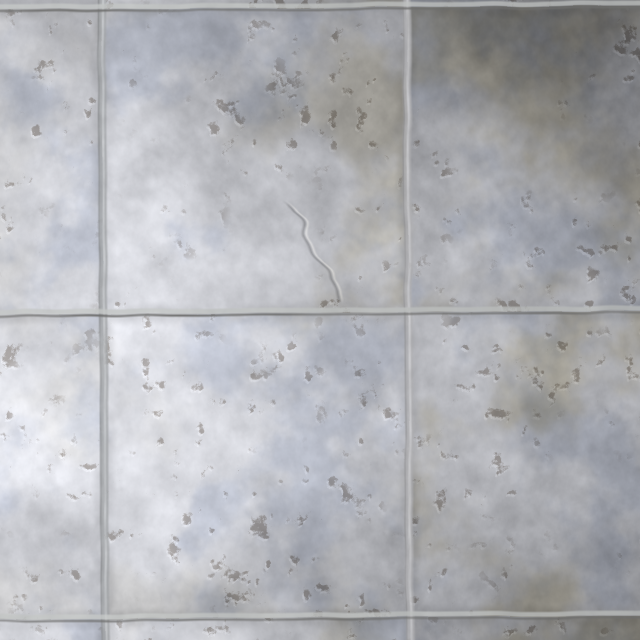
This texture is drawn by a three.js fragment shader. Its source:

```glsl
varying vec2 vUv;

float hash(vec2 p) {
  return fract(sin(dot(p, vec2(127.1, 311.7))) * 43758.5453);
}

float noise(vec2 p) {
  vec2 i = floor(p);
  vec2 f = fract(p);
  f = f * f * (3.0 - 2.0 * f);
  return mix(mix(hash(i), hash(i + vec2(1.0, 0.0)), f.x),
             mix(hash(i + vec2(0.0, 1.0)), hash(i + 1.0), f.x), f.y);
}

float fbm(vec2 p) {
  float sum = 0.0;
  float amp = 0.5;
  for (int i = 0; i < 5; i++) {
    sum += amp * noise(p);
    p = mat2(1.6, 1.2, -1.2, 1.6) * p + 7.3;
    amp *= 0.53;
  }
  return sum;
}

// Soft line of given half width around zero
float band(float d, float halfWidth, float soft) {
  return 1.0 - smoothstep(halfWidth - soft, halfWidth + soft, abs(d));
}

void main() {
  vec2 uv = vUv;

  // Slightly skewed tile grid with uneven joints
  vec2 wobble = vec2(noise(uv.yx * vec2(22.0, 3.0)), noise(uv * vec2(22.0, 3.0) + 9.0)) - 0.5;
  vec2 grid = (uv - vec2(0.164 - 0.005 * uv.y, 0.032 + 0.006 * uv.x) + 0.003 * wobble) / 0.4765;
  vec2 tile = floor(grid);
  vec2 joint = (fract(grid + 0.5) - 0.5) * 0.4765;
  vec2 p = uv + tile * 5.37;

  // Light falling off from the left middle
  float light = 0.885 - 0.23 * smoothstep(0.08, 1.0, uv.x)
    - 0.15 * smoothstep(0.55, 1.0, uv.y) - 0.08 * smoothstep(0.35, 0.0, uv.y);
  light += 0.02 * (hash(tile + 3.0) - 0.5);

  // Cloudy stone mottling
  float cloud = fbm(p * 6.0);
  float detail = fbm(p * 24.0 + 4.0);
  float grain = fbm(p * vec2(75.0, 60.0));
  float tone = light + 0.20 * (cloud - 0.5) + 0.15 * (detail - 0.5) + 0.07 * (grain - 0.5);
  vec3 color = tone * vec3(0.99, 0.997, 1.025);

  // Brown and blue-grey stains
  float brown = smoothstep(0.47, 0.72, fbm(p * 5.0 + 21.0) + 0.2 * (detail - 0.5));
  color *= 1.0 - brown * mix(0.25, 1.0, smoothstep(0.1, 0.85, uv.x)) * vec3(0.11, 0.135, 0.21);
  float blue = smoothstep(0.5, 0.72, fbm(p * 9.0 + 43.0));
  color *= 1.0 - blue * vec3(0.09, 0.075, 0.045);

  // Small pits with lit lower rims, gathered in patches
  float patches = smoothstep(0.42, 0.62, fbm(p * 7.0 + 61.0));
  float pit = smoothstep(0.66, 0.78, fbm(p * 48.0 + 13.0));
  float rim = smoothstep(0.66, 0.78, fbm((p + vec2(0.002, 0.004)) * 48.0 + 13.0));
  color *= 1.0 - 0.24 * patches * pit * vec3(0.9, 1.0, 1.1);
  color += 0.06 * patches * max(rim - pit, 0.0);

  // Raised crack running down to the joint
  float along = (0.69 - uv.y) / 0.165;
  float crackX = 0.448 + 0.094 * along + 0.008 * sin(along * 10.0)
    + 0.012 * (noise(vec2(along * 9.0, 2.0)) - 0.5);
  float crackMask = smoothstep(0.0, 0.12, along) * (1.0 - smoothstep(0.93, 1.0, along));
  float crack = uv.x - crackX;
  color *= 1.0 - 0.20 * crackMask * band(crack + 0.005, 0.002, 0.003);
  color += crackMask * band(crack, 0.0018, 0.0022) * vec3(0.09, 0.085, 0.07);

  // Worn, shaded tile edges
  float edge = min(abs(joint.x), abs(joint.y));
  color *= 1.0 - 0.09 * (1.0 - smoothstep(0.005, 0.022, edge)) * smoothstep(0.3, 0.65, detail);

  // Vertical joints: grey groove with a pale ridge
  float wear = noise(uv * vec2(8.0, 30.0));
  float groove = band(joint.x, 0.0065, 0.0025);
  vec3 grout = mix(vec3(0.64, 0.65, 0.66), vec3(0.68, 0.68, 0.69), step(0.4, uv.x));
  color = mix(color, grout + 0.06 * (grain - 0.5), 0.85 * groove);
  color += (0.05 + 0.07 * wear) * band(joint.x - 0.0015, 0.0018, 0.002);
  color *= 1.0 - (0.06 + 0.10 * wear) * band(joint.x + 0.0055, 0.001, 0.002);

  // Horizontal joints: pale lip above a dark gap
  float lip = band(joint.y - 0.004, 0.0038, 0.0022);
  vec3 lipColor = vec3(0.76, 0.77, 0.765) * mix(1.03, 0.94, uv.x);
  color = mix(color, lipColor + 0.07 * (detail - 0.5), 0.8 * lip);
  float gap = band(joint.y + 0.0025, 0.0018, 0.0022);
  color = mix(color, vec3(0.43, 0.43, 0.425), gap * (0.6 + 0.35 * noise(uv * vec2(14.0, 4.0))));

  gl_FragColor = vec4(clamp(color, 0.0, 1.0), 1.0);
}
```
